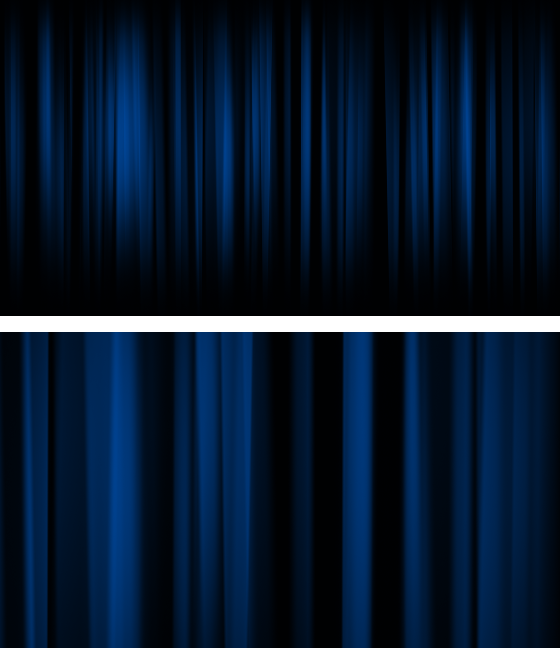
Top, the full canvas; bottom, a detail of the centre.
Write a Shadertoy shader that draws this background.

```glsl
// Dark stage curtain of soft vertical blue light beams with black folds between them.

const int   BEAM_COUNT  = 110;
const int   FOLD_COUNT  = 13;
const vec2  BEAM_WIDTH  = vec2(0.012, 0.050);  // min, max, in canvas widths
const vec2  BEAM_LIGHT  = vec2(0.07, 0.43);    // min, max brightness
const vec2  BEAM_MIDDLE = vec2(0.45, 0.66);    // height of the brightest point
const vec2  BEAM_REACH  = vec2(0.20, 0.38);    // vertical falloff length
const vec2  EDGE_SOFT   = vec2(0.0015, 0.006); // blur of the crisp beam side
const vec2  FOLD_WIDTH  = vec2(0.006, 0.018);  // half width of black folds
const float MAX_TILT    = 0.012;
const float RIM_LIGHT   = 0.22;
const float RIM_WIDTH   = 0.0016;
const float LIGHT_LIMIT = 0.75;
const vec3  BEAM_COLOR  = vec3(0.0, 0.46, 1.0);
const vec3  BASE_COLOR  = vec3(0.0, 0.002, 0.007);

float hash(float n, float salt) {
    return fract(sin(n * 12.9898 + salt * 78.233) * 43758.5453);
}

float pick(vec2 range, float t) {
    return mix(range.x, range.y, t);
}

// Random horizontal place, slightly tilted along the height.
float beamAxis(float id, float y, float salt) {
    float tilt = (hash(id, salt + 1.0) - 0.5) * 2.0 * MAX_TILT;
    return hash(id, salt) * 1.1 - 0.05 + tilt * (y - 0.5);
}

// One beam: a crisp side with a thin rim, fading out toward the other side.
float beam(vec2 uv, float id) {
    float width = pick(BEAM_WIDTH, pow(hash(id, 3.0), 2.0));
    float side = hash(id, 4.0) < 0.6 ? 1.0 : -1.0;
    float across = (uv.x - beamAxis(id, uv.y, 1.0)) * side;
    float t = clamp(across / width, 0.0, 1.0);

    float soft = max(pick(EDGE_SOFT, hash(id, 5.0)), 1.0 / iResolution.x);
    float body = smoothstep(0.0, soft, across) * mix(1.0, 0.5, t);
    body *= 1.0 - smoothstep(0.6, 1.0, t);
    float rim = RIM_LIGHT * exp(-abs(across - soft) / RIM_WIDTH);

    float along = uv.y - pick(BEAM_MIDDLE, hash(id, 6.0));
    along /= pick(BEAM_REACH, hash(id, 7.0));
    return (body + rim * hash(id, 8.0)) * exp(-along * along)
         * pick(BEAM_LIGHT, hash(id, 9.0));
}

// Black gap with blurred sides; returns the light it lets through.
float fold(vec2 uv, float id) {
    float d = abs(uv.x - beamAxis(id, uv.y, 20.0));
    float halfWidth = pick(FOLD_WIDTH, hash(id, 22.0));
    float depth = pick(vec2(0.65, 0.97), hash(id, 23.0));
    return 1.0 - depth * (1.0 - smoothstep(halfWidth * 0.4, halfWidth, d));
}

void mainImage(out vec4 fragColor, in vec2 fragCoord) {
    vec2 uv = fragCoord / iResolution.xy;

    // Sum of overlapping beams
    float light = 0.0;
    for (int i = 0; i < BEAM_COUNT; i++) {
        light += beam(uv, float(i) + 1.0);
    }

    // Black folds
    for (int i = 0; i < FOLD_COUNT; i++) {
        light *= fold(uv, float(i) + 1.0);
    }

    // Dimmer flanks, dark top and bottom, soft limit on overlaps
    light *= mix(0.6, 1.0, smoothstep(0.0, 0.3, uv.x) * smoothstep(1.0, 0.88, uv.x));
    light *= smoothstep(-0.08, 0.25, uv.y) * smoothstep(1.08, 0.85, uv.y);
    light = LIGHT_LIMIT * (1.0 - exp(-light / LIGHT_LIMIT));

    // Fine grain hides banding
    float grain = (hash(fragCoord.x, fragCoord.y) - 0.5) / 255.0;
    fragColor = vec4(BASE_COLOR + BEAM_COLOR * max(light + grain, 0.0), 1.0);
}
```
